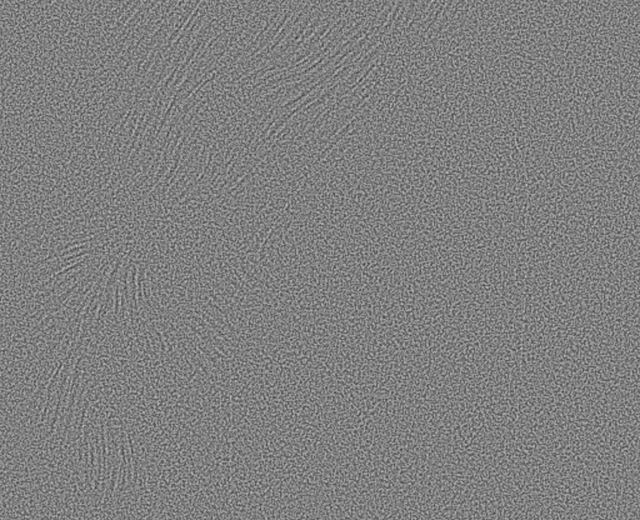
A Shadertoy shader for this texture:

```glsl
// Fine grey high-pass grain with faint combed strands and long thin ridge lines.
#define CELLS 416.0         // grain cells per canvas height
#define GRAIN_GAIN 0.78
#define CORE_WIDTH 0.60     // grain core radius in cells
#define HALO_WIDTH 1.20     // grain halo radius in cells
#define STRAND_GAIN 0.62
#define STRAND_STEPS 7
#define LINE_GAIN 0.11
#define LINE_WIDTH 1.0      // ridge radius in cells
#define TWIN_GAP 8.0        // distance of the fainter second ridge in cells
#define FAN_HUB vec2(0.22, 0.54)

const int STROKES = 8;
const int PIECES = 12;

// Start, control and end point of each long ridge, in canvas heights
const vec2 RIDGES[24] = vec2[24](
    vec2(0.439, 0.401), vec2(0.535, 0.625), vec2(0.703, 0.776),
    vec2(0.690, 0.765), vec2(0.847, 0.904), vec2(1.038, 0.997),
    vec2(0.327, 0.217), vec2(0.400, 0.305), vec2(0.471, 0.409),
    vec2(0.942, 0.776), vec2(1.022, 0.736), vec2(1.014, 0.590),
    vec2(1.014, 0.620), vec2(1.013, 0.425), vec2(0.987, 0.090),
    vec2(1.062, 0.600), vec2(1.046, 0.440), vec2(1.086, 0.250),
    vec2(0.441, 0.345), vec2(0.447, 0.170), vec2(0.441, 0.000),
    vec2(0.232, 0.465), vec2(0.270, 0.250), vec2(0.407, 0.026));

float hash(vec2 cell) {
    uvec2 q = uvec2(ivec2(cell)) * uvec2(1597334u, 3812015u);
    uint n = (q.x ^ q.y) * 277803u;
    n = (n ^ (n >> 15)) * 739391u;
    n = (n ^ (n >> 13)) * 974711u;
    return float((n ^ (n >> 16)) & 65535u) / 65535.0;
}

float valueNoise(vec2 p) {
    vec2 cell = floor(p), f = fract(p);
    f = f * f * (3.0 - 2.0 * f);
    return mix(mix(hash(cell), hash(cell + vec2(1, 0)), f.x),
               mix(hash(cell + vec2(0, 1)), hash(cell + vec2(1, 1)), f.x), f.y);
}

// Random spots, each a bright core less its wider halo
float grain(vec2 p) {
    vec2 base = floor(p);
    vec2 total = vec2(0.0), weight = vec2(0.0);
    for (int j = -3; j <= 3; j++)
    for (int i = -3; i <= 3; i++) {
        vec2 cell = base + vec2(i, j);
        vec2 d = cell + 0.5 - p;
        vec2 w = exp(-0.5 * dot(d, d) / vec2(CORE_WIDTH * CORE_WIDTH, HALO_WIDTH * HALO_WIDTH));
        total += w * hash(cell);
        weight += w;
    }
    vec2 mean = total / weight;
    return mean.x - mean.y;
}

// Strands rise to the upper right above the hub and fan out below it
vec2 strandDirection(vec2 p) {
    vec2 toHub = FAN_HUB - p;
    float fan = atan(max(toHub.y, 0.02), toHub.x);
    float slant = 0.72 + 0.9 * (valueNoise(p * 7.0 + 40.0) - 0.4);
    float angle = mix(fan, slant, smoothstep(0.40, 0.56, p.y));
    angle += 0.5 * (valueNoise(p * 13.0 + 9.0) - 0.5);
    return vec2(cos(angle), sin(angle));
}

// Noise smeared along the strands, sharpened across them
float strands(vec2 p) {
    vec2 along = strandDirection(p);
    vec2 across = 1.7 * vec2(-along.y, along.x);
    float sum = 0.0;
    for (int k = -STRAND_STEPS; k <= STRAND_STEPS; k++) {
        vec2 q = p * CELLS * 0.8 + along * float(k) + 700.0;
        sum += valueNoise(q) - 0.5 * (valueNoise(q + across) + valueNoise(q - across));
    }
    return sum / float(2 * STRAND_STEPS + 1);
}

// Patchy cover of the strands, kept to the left of the long arc
float strandCover(vec2 p) {
    float arcSide = p.x - 0.40 - 0.55 * p.y * p.y;
    float cover = 1.0 - smoothstep(-0.10, 0.06, arcSide);
    cover *= smoothstep(-0.10, 0.22, p.x - 0.16 * smoothstep(0.5, 0.7, p.y));
    return cover * smoothstep(0.15, 0.70, valueNoise(p * 9.0 + 3.0));
}

// Bright thread between dark flanks
float ridgeProfile(float d) {
    d /= LINE_WIDTH;
    return exp(-d * d) - 0.5 * exp(-0.25 * d * d);
}

vec2 bezier(vec2 a, vec2 b, vec2 c, float t) {
    return mix(mix(a, b, t), mix(b, c, t), t);
}

float ridge(vec2 p, vec2 a, vec2 b, vec2 c) {
    float nearest = 9.0, side = 1.0, place = 0.0;
    vec2 from = a;
    for (int i = 0; i < PIECES; i++) {
        vec2 to = bezier(a, b, c, float(i + 1) / float(PIECES));
        vec2 run = to - from, rel = p - from;
        float h = clamp(dot(rel, run) / dot(run, run), 0.0, 1.0);
        float d = length(rel - run * h);
        if (d < nearest) {
            nearest = d;
            side = sign(rel.x * run.y - rel.y * run.x);
            place = (float(i) + h) / float(PIECES);
        }
        from = to;
    }
    float d = nearest * side * CELLS;
    float taper = smoothstep(0.0, 0.08, place) * (1.0 - smoothstep(0.92, 1.0, place));
    return taper * (ridgeProfile(d) + 0.55 * ridgeProfile(d - TWIN_GAP));
}

void mainImage(out vec4 fragColor, in vec2 fragCoord) {
    vec2 p = fragCoord / iResolution.y;
    float cover = strandCover(p);
    float grey = 0.5 + GRAIN_GAIN * (1.0 - 0.2 * cover) * grain(p * CELLS);
    grey += STRAND_GAIN * cover * strands(p);

    // Long ridges of uneven strength
    float lines = 0.0;
    for (int i = 0; i < STROKES; i++)
        lines += ridge(p, RIDGES[3 * i], RIDGES[3 * i + 1], RIDGES[3 * i + 2]);
    grey += LINE_GAIN * lines * mix(0.7, 1.4, valueNoise(p * 12.0 + 60.0));

    fragColor = vec4(vec3(clamp(grey, 0.0, 1.0)), 1.0);
}
```
